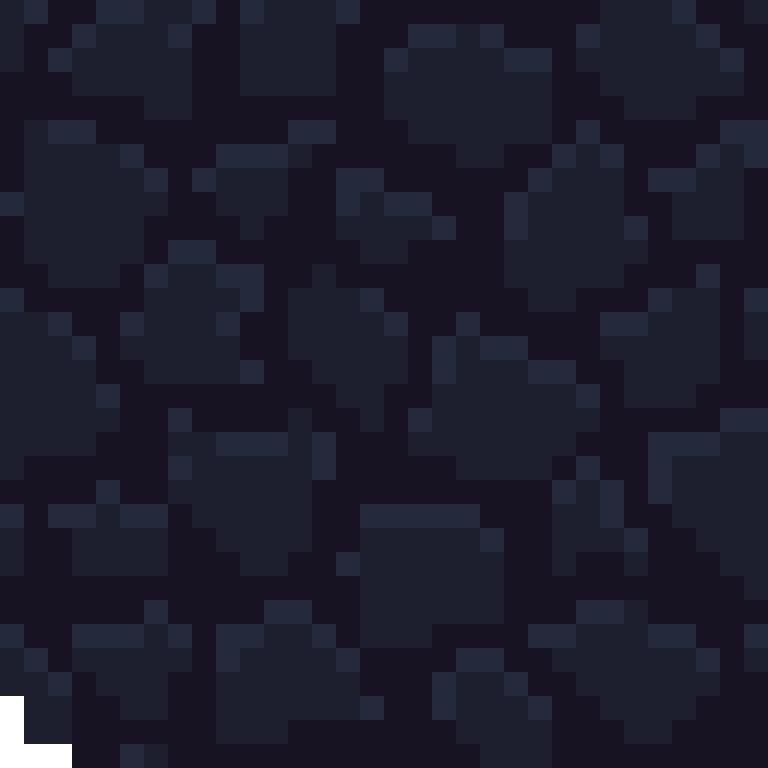
Write a Shadertoy shader that draws this texture.

```glsl
vec2 hash2(vec2 p) {
    vec3 q = fract(p.xyx * vec3(0.1031, 0.1030, 0.0973));
    q += dot(q, q.yzx + 33.33);
    return fract((q.xx + q.yz) * q.zy);
}

// Cellular noise: x is the gap to the next stone, y the height above the centre
vec2 stoneField(vec2 block) {
    vec2 p = (block + 0.5) / 6.7 + 11.0;
    p += 0.06 * sin(p.yx * 7.0 + vec2(0.0, 2.0));
    vec2 home = floor(p);
    float nearest = 9.0, second = 9.0, height = 0.0;
    for (int j = -2; j <= 2; j++) {
        for (int i = -2; i <= 2; i++) {
            vec2 site = home + vec2(i, j);
            vec2 center = site + 0.5 + 0.72 * (hash2(site) - 0.5);
            center.x += 0.5 * mod(site.y, 2.0);
            float d = length(p - center);
            if (d < nearest) {
                second = nearest;
                nearest = d;
                height = p.y - center.y;
            } else {
                second = min(second, d);
            }
        }
    }
    return vec2(second - nearest, height);
}

bool isMortar(vec2 block) {
    return stoneField(block).x < 0.215;
}

vec3 wallColor(vec2 uv) {
    vec2 block = floor(uv * 32.0);

    // Chipped corner
    if (min(block.x, block.y) < 1.0 && block.x + block.y < 3.0) return vec3(1.0);

    vec2 stone = stoneField(block);
    if (stone.x < 0.215) return vec3(0.096, 0.074, 0.138);

    // Lit upper rims, with a few lit blocks down the shoulders
    vec2 chance = hash2(block + 70.0);
    bool topRim = isMortar(block + vec2(0, 1)) && chance.x < 0.88;
    bool shoulder = stone.y > 0.0 && chance.y < 0.4
        && (isMortar(block + vec2(1, 0)) || isMortar(block + vec2(-1, 0)));
    return topRim || shoulder ? vec3(0.142, 0.166, 0.232) : vec3(0.115, 0.121, 0.184);
}

void mainImage(out vec4 fragColor, in vec2 fragCoord) {
    // Four samples smooth block edges that fall inside a pixel
    vec3 color = vec3(0.0);
    for (int i = 0; i < 4; i++) {
        vec2 offset = vec2(i % 2, i / 2) * 0.5 - 0.25;
        color += 0.25 * wallColor((fragCoord + offset) / iResolution.xy);
    }
    fragColor = vec4(color, 1.0);
}
```
